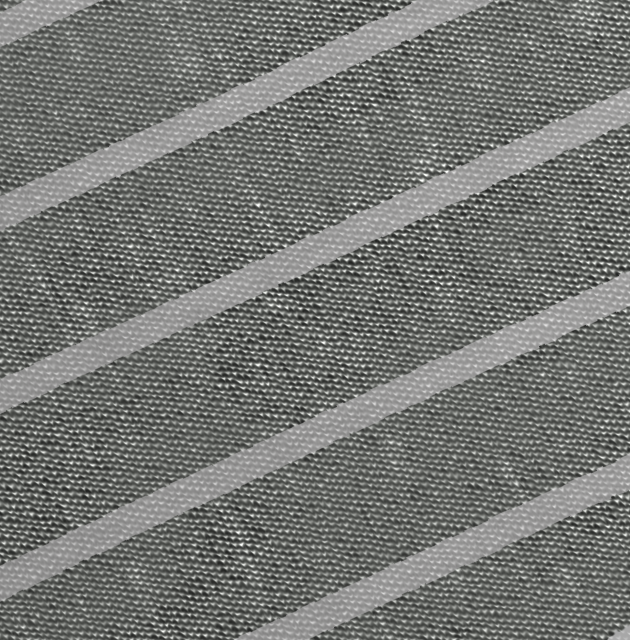
A Shadertoy shader for this texture:

```glsl
const float TAU = 6.2831853;
const float STRIPE_ANGLE = 0.4352;
const float STRIPE_SPACING = 0.261;
const float STRIPE_HALF_WIDTH = 0.0246;
const float STRIPE_OFFSET = 0.3446;
const float ROW_ANGLE = -0.12;
const float ROW_PITCH = 0.0117;           // bump to bump along a row
const float WARP_PITCH = 0.0114;          // bump to bump along a warp thread
const float SCALLOP = 0.11;               // sag of each bump below its row
const vec3 GAP_COLOR = vec3(0.262, 0.270, 0.258);
const vec3 THREAD_COLOR = vec3(0.588, 0.598, 0.580);
const vec3 STRIPE_COLOR = vec3(0.598, 0.596, 0.594);
const float SHEEN = 0.25;
const float PIT_DEPTH = 0.45;
const float SLUB_GAIN = 0.14;
const int SAMPLES = 2;

float hash(vec2 p) {
    vec3 q = fract(vec3(p.xyx) * 0.1031);
    q += dot(q, q.yzx + 33.33);
    return fract((q.x + q.y) * q.z);
}

float noise(vec2 p) {
    vec2 i = floor(p), f = fract(p);
    f = f * f * (3.0 - 2.0 * f);
    return mix(mix(hash(i), hash(i + vec2(1, 0)), f.x),
               mix(hash(i + vec2(0, 1)), hash(i + vec2(1, 1)), f.x), f.y);
}

vec3 fabric(vec2 p) {
    // Gentle drape, then axes along and across the stripes
    vec2 bent = p + 0.007 * (vec2(noise(p * 3.0), noise(p * 3.0 + 40.0)) - 0.5);
    float c = cos(STRIPE_ANGLE), s = sin(STRIPE_ANGLE);
    vec2 t = vec2(c * bent.x + s * bent.y, c * bent.y - s * bent.x);

    // Skewed lattice: rows fall slightly, warp runs square to the stripes
    vec2 rowStep = ROW_PITCH * vec2(cos(ROW_ANGLE), sin(ROW_ANGLE));
    vec2 warpStep = WARP_PITCH * vec2(-s, c);
    vec2 grid = inverse(mat2(rowStep, warpStep)) * bent + 200.0;
    grid += 0.4 * (vec2(noise(grid * 0.7), noise(grid * 0.7 + 90.0)) - 0.5);
    vec2 bumpId = floor(grid + 0.5), gapId = floor(grid);
    float chance = hash(bumpId);

    // Scalloped rows; the skew of the lattice is undone inside each bump
    vec2 d = grid - bumpId;
    float wave = cos(TAU * d.x);
    float row = grid.y + SCALLOP * wave - 0.03 * sin(TAU * d.x);
    float ridge = 0.5 + 0.5 * cos(TAU * row);
    float crest = 0.5 + 0.5 * cos(TAU * (d.x - 0.45 * d.y * (1.0 - 4.0 * d.y * d.y)));
    float body = ridge * (0.58 + 0.42 * crest);
    float glint = pow(ridge, 3.0) * crest * (0.45 + 1.1 * chance);

    // Signed distance across the nearest stripe, with stepped thread ends
    float across = t.y - STRIPE_OFFSET + 0.003 * (hash(vec2(bumpId.x, 7.0)) - 0.5);
    across = mod(across + 0.5 * STRIPE_SPACING, STRIPE_SPACING) - 0.5 * STRIPE_SPACING;
    float edge = abs(across) - STRIPE_HALF_WIDTH;
    float stripe = 1.0 - smoothstep(-0.001, 0.001, edge);

    // Open weave patches, pits between the threads, slubs along the warp
    float open = smoothstep(0.25, 0.75, noise(t * vec2(5.0, 9.0) + 13.0));
    float weft = noise(t * vec2(14.0, 60.0) + 70.0);
    float border = exp(-max(edge, 0.0) / 0.009) * (across < 0.0 ? 1.0 : 0.5);
    float pit = smoothstep(0.40, 0.95, 0.55 * hash(gapId + 31.0) + 0.25 * weft + 0.15 * open + 0.2 * border);
    pit *= 1.0 - smoothstep(0.2, 0.62, length(fract(grid) - 0.5));
    float slub = smoothstep(0.70, 0.9, noise(vec2(bumpId.x * 0.8 + 100.0, t.y * 10.0 + 30.0)));
    slub *= 0.2 + 0.8 * hash(bumpId + 19.0);

    // Ground cloth
    float relief = mix(0.8, 1.05, open);
    vec3 ground = mix(GAP_COLOR, THREAD_COLOR, mix(0.40, body, relief));
    ground += SHEEN * glint * relief;
    ground *= 1.0 - PIT_DEPTH * pit;
    ground += SLUB_GAIN * slub * (0.3 + body);

    // Smoother satin stripe
    vec3 satin = STRIPE_COLOR + 0.09 * (body - 0.4) + 0.14 * glint;
    satin += 0.04 * (weft - 0.5) - 0.025 * slub;
    vec3 color = mix(ground, satin, stripe);

    // Fibre grain, soft uneven light
    color += 0.05 * (noise(t * vec2(420.0, 260.0)) - 0.5);
    float hazy = 1.0 - smoothstep(0.0, 0.6, length(p - vec2(0.1, 1.0)));
    color = mix(color, vec3(0.50, 0.51, 0.50), 0.16 * hazy * (1.0 - stripe));
    color *= 0.94 + 0.07 * p.x + 0.06 * p.y;

    // Frayed pale corner
    float fray = p.x - p.y * 1.4 - 0.95 + 0.014 * noise(p * 130.0);
    return mix(color, vec3(0.68) + 0.12 * (glint - 0.2), smoothstep(0.0, 0.006, fray));
}

void mainImage(out vec4 fragColor, in vec2 fragCoord) {
    vec3 sum = vec3(0.0);
    for (int j = 0; j < SAMPLES; j++)
        for (int i = 0; i < SAMPLES; i++) {
            vec2 offset = (vec2(i, j) + 0.5) / float(SAMPLES) - 0.5;
            sum += fabric((fragCoord + offset) / iResolution.y);
        }
    fragColor = vec4(sum / float(SAMPLES * SAMPLES), 1.0);
}
```
